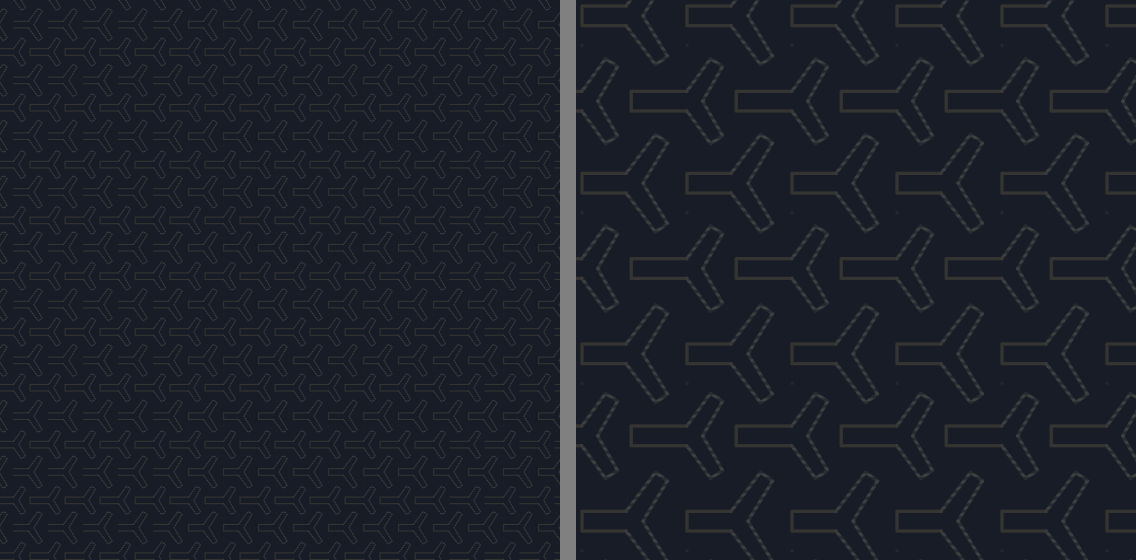
Left: the whole. Right: its middle third, enlarged.
Give the GLSL for this pattern, as a WebGL 1 fragment shader.

```glsl
precision highp float;
// Fine outlines of three-armed figures in staggered rows on dark navy.
// Each figure is half an outline of line segments mirrored about its stem;
// the slanted arms are dotted, and some columns leave the stem end open.

uniform vec2 u_resolution;

// Lengths are in cell widths; the canvas is COLUMNS cells wide.
const float COLUMNS = 16.0;
const float ROW_PITCH = 1.6;          // ten pairs of rows down the canvas
const float GRID = 32.0;              // row positions snap to this fine grid
const float HALF_LINE = 0.0156;
const float STEM_HALF = 0.09375;
const float CELL_MARGIN = 0.08;
const float DOTS_PER_CELL = 16.0;
const float DOT_CONTRAST = 0.65;
const float SPECK_STRENGTH = 0.45;
const vec2 SPECK_POS = vec2(0.0, -0.28125);

// Stem origins of the wide-armed and the long-stemmed rows
const vec2 WIDE_ORIGIN = vec2(0.390625, 0.909);
const vec2 LONG_ORIGIN = vec2(0.859375, 0.108);
const float WIDE_FIRST_CLOSED = 5.0;
const float LONG_FIRST_OPEN = 12.0;

const vec3 BACKGROUND = vec3(0.09, 0.11, 0.15);
const vec3 STEM_COLOR = vec3(0.205, 0.205, 0.195);
const vec3 ARM_COLOR = vec3(0.25, 0.26, 0.26);

float segmentDistance(vec2 p, vec2 a, vec2 b) {
  vec2 ap = p - a;
  vec2 ab = b - a;
  return length(ap - ab * clamp(dot(ap, ab) / dot(ab, ab), 0.0, 1.0));
}

float lineCoverage(float d, float pixel) {
  return clamp((HALF_LINE - d) / pixel + 0.5, 0.0, 1.0);
}

// Position inside a cell in xy, column index in z
vec3 cellCoords(vec2 p, vec2 origin) {
  float column = floor(p.x - origin.x + CELL_MARGIN);
  float row = floor((p.y - origin.y) / ROW_PITCH + 0.5);
  float centerY = (floor((row * ROW_PITCH + origin.y) * GRID) + 0.5) / GRID;
  return vec3(p.x - origin.x - column, p.y - centerY, column);
}

// Returns stem coverage in x and dotted arm coverage in y
vec2 figure(vec2 p, float joint, vec2 outerTip, vec2 innerTip, float notch,
            float closed, float pixel) {
  p.y = abs(p.y);
  vec2 corner = vec2(0.0, STEM_HALF);
  vec2 shoulder = vec2(joint, STEM_HALF);
  float side = segmentDistance(p, corner, shoulder);
  float cap = segmentDistance(p, vec2(0.0), corner);
  float stem = max(lineCoverage(side, pixel),
                   lineCoverage(cap, pixel) * closed);

  float arm = segmentDistance(p, shoulder, outerTip);
  arm = min(arm, segmentDistance(p, outerTip, innerTip));
  arm = min(arm, segmentDistance(p, innerTip, vec2(notch, 0.0)));

  // Dots blend into an even line when too fine to resolve
  float wave = 0.5 + 0.5 * cos(6.28318 * DOTS_PER_CELL * p.y);
  float resolved = clamp(2.0 / (DOTS_PER_CELL * pixel) - 1.0, 0.0, 2.0);
  wave = mix(0.5, wave, min(resolved, 1.0));
  float dots = 1.0 - DOT_CONTRAST * (1.0 - wave);
  return vec2(stem, lineCoverage(arm, pixel) * dots);
}

void main() {
  vec2 p = gl_FragCoord.xy / u_resolution * COLUMNS;
  float pixel = COLUMNS / min(u_resolution.x, u_resolution.y);

  // Rows with wide arms and short stems
  vec3 wide = cellCoords(p, WIDE_ORIGIN);
  float wideClosed = step(WIDE_FIRST_CLOSED - 0.5, wide.z);
  vec2 ink = figure(wide.xy, 0.42, vec2(0.70, 0.465), vec2(0.815, 0.385),
                    0.58, wideClosed, pixel);

  // Rows with long stems and shorter arms
  vec3 stretched = cellCoords(p, LONG_ORIGIN);
  float longClosed = step(stretched.z, LONG_FIRST_OPEN - 0.5);
  ink = max(ink, figure(stretched.xy, 0.53, vec2(0.755, 0.405),
                        vec2(0.87, 0.33), 0.68, longClosed, pixel));

  // Faint specks below the closed stem ends
  float speck = lineCoverage(length(wide.xy - SPECK_POS), pixel);
  ink.x = max(ink.x, speck * SPECK_STRENGTH * wideClosed);

  vec3 color = mix(BACKGROUND, STEM_COLOR, ink.x);
  color = mix(color, ARM_COLOR, ink.y);
  gl_FragColor = vec4(color, 1.0);
}
```
